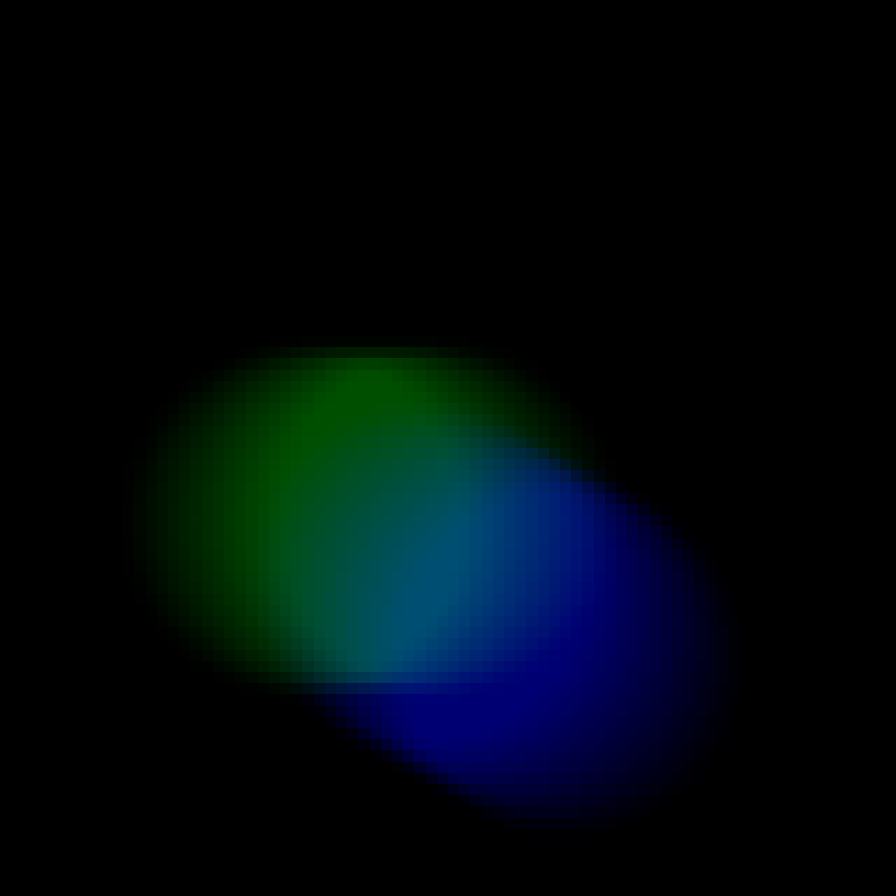
Reproduce this background procedurally as a WebGL 1 fragment shader.

```glsl
precision highp float;

uniform vec2 u_resolution;

const float CELLS = 80.0;
const int STEPS = 24;
const vec3 GREEN = vec3(0.0, 0.31, 0.0);
const vec3 BLUE = vec3(0.0, 0.0, 0.45);

// Centre of the mosaic cell that holds the point
vec2 cellCentre(vec2 p, float cells) {
    return (floor(p * cells) + 0.5) / cells;
}

float softDisc(vec2 p, float radius, float softness) {
    return 1.0 - smoothstep(radius - softness, radius + softness, length(p));
}

// Average of a soft disc swept from -sweep to +sweep
float sweptDisc(vec2 p, vec2 sweep, float radius, float softness) {
    float sum = 0.0;
    for (int i = 0; i < STEPS; i++) {
        float t = (float(i) + 0.5) / float(STEPS) * 2.0 - 1.0;
        sum += softDisc(p - sweep * t, radius, softness);
    }
    return sum / float(STEPS);
}

vec2 polar(float angle, float size) {
    return size * vec2(cos(angle), sin(angle));
}

void main() {
    vec2 uv = gl_FragCoord.xy / u_resolution;
    vec2 p = cellCentre(uv, CELLS);

    // Two overlapping lights, each smeared along its own direction
    float greenLight = sweptDisc(p - vec2(0.414, 0.420), polar(0.0, 0.086), 0.189, 0.018);
    float blueLight = sweptDisc(p - vec2(0.553, 0.310), polar(-0.52, 0.100), 0.190, 0.018);

    gl_FragColor = vec4(GREEN * greenLight + BLUE * blueLight, 1.0);
}
```
